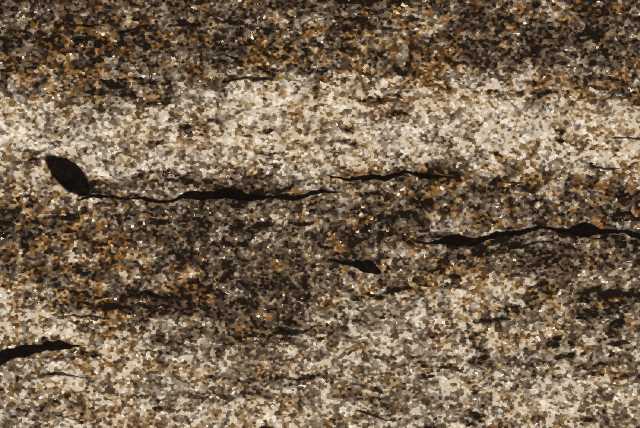
Give the GLSL for this texture, as a WebGL 2 fragment shader.

```glsl
#version 300 es
precision highp float;
// Weathered banded gneiss: coarse mineral grains, dark layers and shadowed cracks.
uniform vec2 u_resolution;
out vec4 fragColor;

vec2 hash2(vec2 p) {
  vec3 q = fract(vec3(p.xyx) * vec3(0.1031, 0.1030, 0.0973));
  q += dot(q, q.yzx + 33.33);
  return fract((q.xx + q.yz) * q.zy);
}

float valueNoise(vec2 p) {
  vec2 cell = floor(p), f = fract(p);
  f = f * f * (3.0 - 2.0 * f);
  float low = mix(hash2(cell).x, hash2(cell + vec2(1, 0)).x, f.x);
  float high = mix(hash2(cell + vec2(0, 1)).x, hash2(cell + 1.0).x, f.x);
  return mix(low, high, f.y);
}

// Layered noise centred on zero
float layers(vec2 p) {
  float sum = 0.0, weight = 0.5;
  for (int i = 0; i < 4; i++) {
    sum += weight * (valueNoise(p) - 0.5);
    p = mat2(1.9, 0.25, -0.25, 1.9) * p + 17.3;
    weight *= 0.55;
  }
  return sum;
}

// Cellular grains with soft borders: x is brightness, y is tint
vec2 grains(vec2 p, float sharpness) {
  vec2 cell = floor(p), f = fract(p), sum = vec2(0);
  float total = 0.0;
  for (int j = -1; j <= 1; j++)
    for (int i = -1; i <= 1; i++) {
      vec2 o = vec2(i, j);
      vec2 d = o + hash2(cell + o) - f;
      float w = exp(-sharpness * dot(d, d)) + 1e-6;
      sum += w * hash2(cell + o + 71.7);
      total += w;
    }
  return sum / total;
}

// Broad light and dark layers, about -0.6 to 0.7
float bands(vec2 p) {
  float wave = 0.02 * sin(p.x * 4.0 + 1.0) + 0.012 * sin(p.x * 9.0);
  float y = p.y + wave + 0.13 * layers(p * vec2(3.0, 8.0));
  float lowerEdge = 0.30 + 0.085 * cos(p.x * 6.0);
  float pale = smoothstep(0.54, 0.63, y) * (1.0 - smoothstep(0.74, 0.84, y));
  float base = 1.0 - smoothstep(lowerEdge - 0.10, lowerEdge + 0.05, y);
  return -0.6 + 1.25 * pale + 0.95 * base;
}

// Tapered ragged crack running from a to b
float crack(vec2 p, vec2 a, vec2 b, float width) {
  float s = (p.x - a.x) / (b.x - a.x);
  float taper = sqrt(clamp(4.0 * s * (1.0 - s), 0.0, 1.0));
  float bend = 0.006 * sin(p.x * 23.0 + a.y * 40.0) + 0.003 * sin(p.x * 61.0);
  float d = abs(p.y - mix(a.y, b.y, s) - bend);
  float w = width * taper * (0.3 + 1.3 * valueNoise(p * vec2(22.0, 9.0)));
  return (1.0 - smoothstep(w - 0.002, w + 0.002, d)) * smoothstep(0.0, 0.4, taper);
}

float cracks(vec2 p) {
  float c = crack(p, vec2(0.17, 0.535), vec2(0.80, 0.547), 0.007);
  c = max(c, crack(p, vec2(0.96, 0.43), vec2(1.34, 0.468), 0.009));
  c = max(c, crack(p, vec2(1.26, 0.472), vec2(1.62, 0.435), 0.011));
  c = max(c, crack(p, vec2(-0.08, 0.15), vec2(0.19, 0.20), 0.012));
  c = max(c, crack(p, vec2(0.76, 0.59), vec2(1.06, 0.585), 0.005));
  c = max(c, crack(p, vec2(0.77, 0.39), vec2(0.89, 0.375), 0.012));
  // Short scattered cracks
  for (int i = 0; i < 26; i++) {
    vec2 h = hash2(vec2(i, 5.0)), k = hash2(vec2(i, 19.0));
    vec2 start = h * vec2(1.5, 0.95);
    vec2 span = vec2(0.03 + 0.09 * k.x, 0.03 * (k.y - 0.5));
    c = max(c, 0.8 * crack(p, start, start + span, 0.002 + 0.004 * k.y));
  }
  // Slanted hollow in shadow
  vec2 d = p - vec2(0.16, 0.59);
  vec2 r = vec2(d.x * 0.75 - d.y * 0.66, d.x * 0.66 + d.y * 0.75) / vec2(0.072, 0.03);
  return max(c, 1.0 - smoothstep(0.85, 1.05, length(r)));
}

// Mineral colours from shadow to quartz
vec3 mineral(float tone, float grey, float rust) {
  vec3 brown = mix(vec3(0.31, 0.25, 0.20), vec3(0.36, 0.25, 0.14), rust);
  vec3 earth = mix(vec3(0.45, 0.38, 0.29), vec3(0.53, 0.37, 0.20), rust);
  vec3 sand = mix(vec3(0.65, 0.54, 0.40), vec3(0.58, 0.53, 0.47), grey);
  vec3 c = mix(vec3(0.12, 0.095, 0.07), brown, smoothstep(0.0, 0.20, tone));
  c = mix(c, earth, smoothstep(0.22, 0.46, tone));
  c = mix(c, sand, smoothstep(0.52, 0.74, tone));
  c = mix(c, vec3(0.81, 0.74, 0.64), smoothstep(0.78, 0.92, tone));
  return mix(c, vec3(0.95, 0.91, 0.85), smoothstep(0.95, 1.0, tone));
}

void main() {
  vec2 p = gl_FragCoord.xy / u_resolution.y;
  vec2 jitter = vec2(layers(p * 38.0), layers(p * 38.0 + 50.0));
  vec2 q = p + 0.014 * jitter;

  vec2 coarse = grains(q * vec2(24.0, 34.0), 9.0);
  vec2 medium = grains(q * vec2(58.0, 76.0) + 9.0, 12.0);
  vec2 fine = grains(p * vec2(135.0, 160.0) + 31.0, 12.0);
  float streak = layers(q * vec2(7.0, 20.0) + 3.0);
  float layer = bands(p);

  float z = layer + 1.5 * streak + 0.7 * (coarse.x - 0.5);
  z += 1.4 * (medium.x - 0.5) + 1.9 * (fine.x - 0.5) + 0.08;
  // Thin crevices and bright mica flakes
  float crevice = layers(q * vec2(16.0, 42.0) + 80.0);
  z -= 1.5 * smoothstep(0.14, 0.30, crevice);
  z += 2.2 * smoothstep(0.93, 0.98, fine.y) * smoothstep(0.45, 0.8, medium.x);
  float tone = 1.0 / (1.0 + exp(-2.0 * z));

  float tint = 0.6 * medium.y + 0.4 * coarse.y + 0.7 * layers(p * vec2(4.0, 9.0) + 40.0);
  float grey = smoothstep(0.38, 0.62, tint);
  float rust = (1.0 - smoothstep(0.22, 0.45, tint)) * (0.8 - 0.4 * layer);
  vec3 color = mineral(tone, grey, clamp(rust, 0.0, 1.0));

  color = mix(color, vec3(0.065, 0.05, 0.04), 0.94 * cracks(q));
  fragColor = vec4(color, 1.0);
}
```
